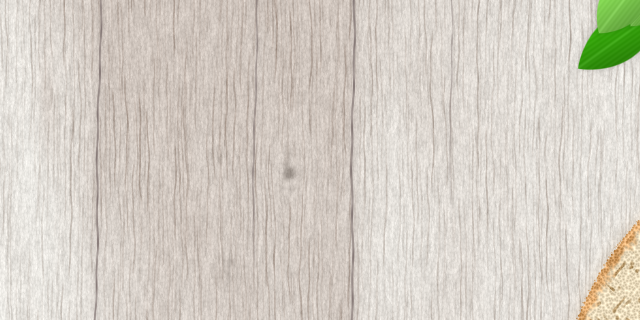
A Shadertoy shader for this texture:

```glsl
// Pale vertical-grained wooden boards with green leaves and a slice of bread at the right
#define WOOD_LIGHT vec3(0.935, 0.93, 0.91)
#define WOOD_BROWN vec3(0.835, 0.80, 0.77)
#define CRACK_COLOR vec3(0.53, 0.48, 0.47)
#define LEAF_DARK vec3(0.19, 0.59, 0.04)
#define LEAF_PALE vec3(0.46, 0.75, 0.29)
#define CRUST vec3(0.85, 0.64, 0.41)
#define CRUMB vec3(0.91, 0.85, 0.73)
#define GRAIN_DEPTH 0.16
#define LINE_DEPTH 0.14
#define KNOT vec2(0.904, 0.455)
#define BREAD_CENTER vec2(2.70, -0.344)
#define BREAD_RADIUS 0.961

vec2 hash2(vec2 cell) {
    vec3 q = fract(vec3(cell.xyx) * vec3(0.1031, 0.1030, 0.0973));
    q += dot(q, q.yzx + 33.33);
    return fract((q.xx + q.yz) * q.zy);
}

// Distance to the nearest scattered point, and that point's random value
vec2 cellular(vec2 p) {
    vec2 cell = floor(p), f = fract(p), best = vec2(9.0, 0.0);
    for (int j = -1; j <= 1; j++)
        for (int i = -1; i <= 1; i++) {
            vec2 o = vec2(i, j), h = hash2(cell + o);
            float d = length(o + h - f);
            if (d < best.x) best = vec2(d, h.x);
        }
    return best;
}

float blob(vec2 p, vec2 center, vec2 size) {
    vec2 q = (p - center) / size;
    return exp(-dot(q, q));
}

// Long hairlines, one per column, that come and go along their length
float hairlines(vec2 p, float density) {
    float column = floor(p.x * density);
    vec2 h = hash2(vec2(column, density));
    float sway = 0.12 * sin(p.y * (9.0 + 9.0 * h.y) + 40.0 * h.x) + 0.06 * sin(p.y * 47.0 + 30.0 * h.y);
    float d = abs(fract(p.x * density) - 0.3 - 0.4 * h.x - sway) / density;
    float reach = sin(p.y * (4.0 + 8.0 * h.x) + 50.0 * h.y) + 0.5 * sin(p.y * 31.0 + 60.0 * h.x);
    return smoothstep(0.0042, 0.0008, d) * smoothstep(-0.5, 0.5, reach) * (0.3 + 0.7 * h.y);
}

// Thin wavering vertical split
float crack(vec2 p, float x, float lean, float width) {
    float wave = 0.003 * sin(9.0 * p.y + 40.0 * x) + 0.0015 * sin(37.0 * p.y + 17.0 * x);
    float d = abs(p.x - x - lean * (p.y - 0.5) - wave);
    float wear = 0.78 + 0.22 * sin(23.0 * p.y + 60.0 * x) * sin(71.0 * p.y);
    return (smoothstep(width, 0.3 * width, d) + 0.2 * exp(-d * 120.0)) * wear;
}

vec3 wood(vec2 p) {
    // Fibres bend around the knot
    vec2 k = p - KNOT, w = p;
    w.x -= 0.014 * sign(k.x) * smoothstep(0.0, 0.02, abs(k.x)) * blob(p, KNOT, vec2(0.06, 0.10));
    w.x += 0.004 * sin(5.0 * p.y + 7.0 * p.x) + 0.0015 * sin(21.0 * p.y + 13.0 * p.x);

    // Broad tone of the boards
    float brown = smoothstep(0.02, 0.48, p.x + 0.18 * (p.y - 0.5));
    brown *= 1.0 - 0.5 * smoothstep(1.08, 1.14, p.x);
    brown *= 1.0 - 0.75 * smoothstep(1.2, 1.95, p.x);
    brown *= 0.78 + 0.26 * p.y;
    brown += 0.16 + 0.06 * sin(31.0 * w.x + 1.3 * sin(3.0 * p.y)) * sin(13.0 * w.x + 2.0 * p.y);
    brown += 0.4 * blob(p, vec2(0.145, 0.68), vec2(0.025, 0.16));
    brown -= 0.28 * blob(p, vec2(1.25, 0.28), vec2(0.12, 0.3));
    brown += 0.2 * (cellular(w * vec2(9.0, 2.5)).x - 0.45);
    vec3 color = mix(WOOD_LIGHT, WOOD_BROWN, clamp(brown, 0.0, 1.15));

    // Hairlines, short fibres and rough flecks
    vec2 fibre = cellular(w * vec2(120.0, 20.0) + 7.0);
    vec2 fleck = cellular(p * vec2(170.0, 90.0));
    float grain = 0.45 * (0.45 - fibre.x) + 0.30 * (fibre.y - 0.5);
    grain += 0.45 * (fleck.x - 0.45) + 0.25 * (fleck.y - 0.5);
    float lines = hairlines(w, 47.0) + 0.7 * hairlines(w + 0.31, 73.0);
    color -= GRAIN_DEPTH * grain + LINE_DEPTH * lines * vec3(0.88, 1.0, 1.06);

    // Knot and smudges, broken up by the fibres
    float stain = blob(p, KNOT, vec2(0.02, 0.05)) + 0.5 * blob(p, KNOT + vec2(0.01, -0.03), vec2(0.01, 0.02));
    stain += 0.7 * blob(p, vec2(0.682, 0.515), vec2(0.022, 0.022));
    stain += 0.6 * blob(p, vec2(0.716, 0.167), vec2(0.022, 0.05));
    color -= 0.24 * stain * smoothstep(0.1, 0.8, cellular(w * vec2(70.0, 24.0)).x);

    // Splits between and within the boards
    float split = crack(p, 0.306, 0.016, 0.0045);
    split += 0.75 * crack(p, 0.795, 0.014, 0.0040) * smoothstep(0.05, 0.4, p.y);
    split += crack(p, 1.102, 0.007, 0.0050);
    split += 0.5 * crack(p, 1.409, 0.003, 0.0038) * smoothstep(0.2, 0.7, p.y);
    return mix(color, CRACK_COLOR, clamp(split * 0.85, 0.0, 1.0));
}

// Pointed leaf with a midrib and fine veins
void addLeaf(inout vec3 color, vec2 p, vec2 tip, vec2 base, float width, vec3 tint, float px) {
    float len = length(base - tip);
    vec2 axis = (base - tip) / len;
    float along = dot(p - tip, axis) / len;
    float across = dot(p - tip, vec2(-axis.y, axis.x)) / width;
    float halfWidth = sin(3.14159 * pow(clamp(along, 0.0, 1.0), 0.85));
    float d = max((abs(across) - halfWidth) * width, -along * len);
    float veins = 0.015 * sin(34.0 * across + 3.0 * along) + 0.06 * exp(-across * across * 200.0);
    vec3 shade = tint * (0.94 + 0.16 * across + 0.22 * along) + veins;
    color *= 1.0 - 0.10 * exp(-max(d, 0.0) * 110.0);
    color = mix(color, shade, smoothstep(px, -px, d));
}

void addBread(inout vec3 color, vec2 p, float px) {
    vec2 pits = cellular(p * vec2(34.0, 26.0) + 0.5 * sin(p.yx * 60.0)), crumbs = cellular(p * 110.0 + 3.0);
    float d = length(p - BREAD_CENTER) - BREAD_RADIUS + 0.012 * (crumbs.x - 0.4);
    float inside = smoothstep(0.015, 0.045, -d + 0.03 * (pits.x - 0.4));
    vec3 crust = CRUST + 0.35 * (crumbs.x - 0.4) + 0.15 * (pits.y - 0.5);
    vec3 crumb = CRUMB + 0.30 * (crumbs.x - 0.4);
    crumb -= vec3(0.24, 0.30, 0.36) * smoothstep(0.36, 0.1, pits.x) * smoothstep(0.4, 0.9, pits.y);
    color -= vec3(0.03, 0.06, 0.09) * exp(-max(d, 0.0) * 45.0);
    color = mix(color, mix(crust, crumb, inside), smoothstep(px, -px, d));
}

void mainImage(out vec4 fragColor, in vec2 fragCoord) {
    vec2 p = fragCoord / iResolution.y;
    float px = 1.0 / iResolution.y;
    vec3 color = wood(p);
    addLeaf(color, p, vec2(1.807, 0.786), vec2(2.10, 1.0), 0.071, LEAF_DARK, px);
    addLeaf(color, p, vec2(1.971, 0.918), vec2(2.08, 1.05), 0.040, LEAF_PALE, px);
    addLeaf(color, p, vec2(1.872, 0.896), vec2(2.04, 1.12), 0.068, LEAF_PALE, px);
    addBread(color, p, px);
    fragColor = vec4(clamp(color, 0.0, 1.0), 1.0);
}
```
